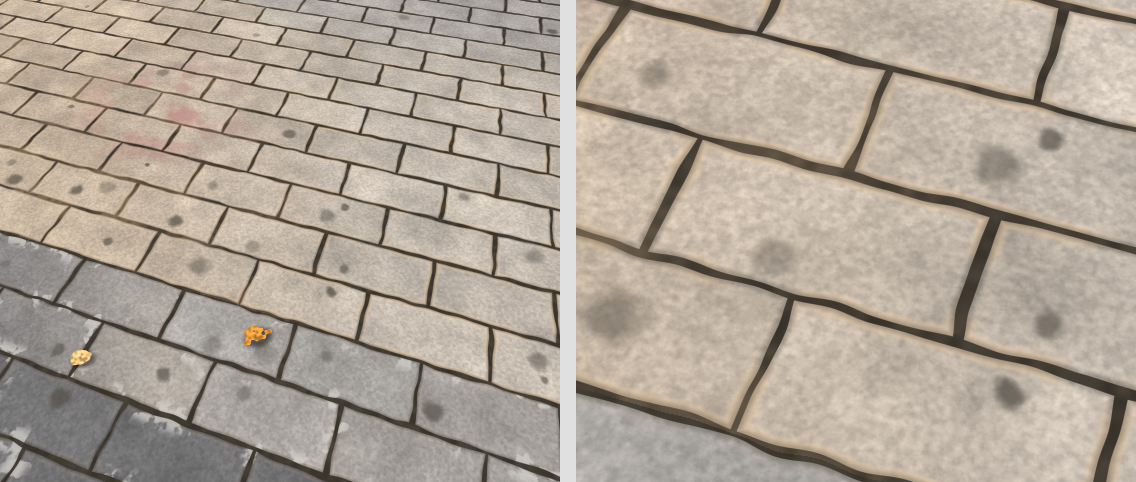
Left: the whole. Right: its middle third, enlarged.
Give the GLSL for this texture, as a Shadertoy shader.

```glsl
// Weathered paving bricks in half bond, seen in perspective, with stains and two fallen leaves.

// Plane to canvas: columns are the step along a row, the step across rows, the offset
const mat3 PLANE_TO_CANVAS = mat3(0.1663, -0.0880, -0.0527,
                                  0.0680,  0.1257,  0.0731,
                                  0.5586,  0.4303,  1.0);
const vec2  CANVAS_SHAPE = vec2(1.1636, 1.0);
const vec2  BRICK_SIZE   = vec2(2.0, 1.0);   // in row heights
const float JOINT_HALF   = 0.032;
const float RIM_WIDTH    = 0.085;
const float GRAIN_SCALE  = 24.0;
const float FIRST_GREY_ROW = -1.5;
const float FIRST_SLATE_ROW = -3.5;

const vec3 SAND    = vec3(0.80, 0.73, 0.645);
const vec3 PALE    = vec3(0.775, 0.735, 0.69);
const vec3 GREY    = vec3(0.66, 0.645, 0.63);
const vec3 SLATE   = vec3(0.46, 0.455, 0.46);
const vec3 RIM     = vec3(0.89, 0.78, 0.64);
const vec3 JOINT   = vec3(0.25, 0.225, 0.19);
const vec3 SILT    = vec3(0.53, 0.45, 0.35);
const vec3 STAIN   = vec3(0.33, 0.31, 0.28);
const vec3 PINK    = vec3(0.72, 0.49, 0.48);
const vec3 LEAF    = vec3(0.90, 0.60, 0.25);
const vec3 DRYLEAF = vec3(0.93, 0.76, 0.50);

float hash(vec2 p) {
    vec3 q = fract(p.xyx * 0.1031);
    q += dot(q, q.yzx + 33.33);
    return fract((q.x + q.y) * q.z);
}

float noise(vec2 p) {
    vec2 i = floor(p), f = fract(p);
    f = f * f * (3.0 - 2.0 * f);
    return mix(mix(hash(i), hash(i + vec2(1, 0)), f.x),
               mix(hash(i + vec2(0, 1)), hash(i + vec2(1, 1)), f.x), f.y);
}

float fbm(vec2 p) {
    float sum = 0.0, gain = 0.5;
    for (int i = 0; i < 4; i++) {
        sum += gain * noise(p);
        p = mat2(1.6, 1.2, -1.2, 1.6) * p + 7.3;
        gain *= 0.5;
    }
    return sum / 0.9375;
}

// Soft round falloff
float blob(vec2 p, vec2 centre, vec2 radius) {
    vec2 d = (p - centre) / radius;
    return exp(-dot(d, d));
}

// Curled leaf with a ragged outline and a shadow below it
vec3 addLeaf(vec3 col, vec2 p, vec2 centre, float size, float ragged, vec3 tint, float pixel) {
    vec2 d = mat2(0.94, -0.34, 0.34, 0.94) * (p - centre) / size;
    float crinkle = noise(d * 3.5 + 9.0);
    float outline = length(d * vec2(1.0, 1.55)) - 0.85 + ragged * (crinkle - 0.4);
    float shade = length((d - vec2(0.2, -0.2)) * vec2(0.9, 1.4)) - 0.8;
    col *= 1.0 - 0.5 * smoothstep(0.4, -0.3, shade);
    vec3 leaf = tint * (0.72 + 0.5 * noise(d * 5.0));
    return mix(col, leaf, smoothstep(pixel, -pixel, outline * size));
}

void mainImage(out vec4 fragColor, in vec2 fragCoord) {
    vec2 canvas = fragCoord / iResolution.xy;
    vec2 p = canvas * CANVAS_SHAPE;
    vec3 h = inverse(PLANE_TO_CANVAS) * vec3(canvas, 1.0);
    vec2 ground = h.xy / h.z * BRICK_SIZE;
    vec2 pixel = vec2(length(vec2(dFdx(ground.x), dFdy(ground.x))),
                      length(vec2(dFdx(ground.y), dFdy(ground.y))));

    // Half bond: every other row moves by half a brick
    vec2 wobble = vec2(noise(ground * 4.0), noise(ground * 4.0 + 31.0)) - 0.5;
    vec2 grid = (ground + 0.035 * wobble) / BRICK_SIZE;
    float row = floor(grid.y);
    grid.x -= 0.5 * mod(row, 2.0);
    vec2 id = vec2(floor(grid.x), row);
    vec2 local = (fract(grid) - 0.5) * BRICK_SIZE;
    float tone = hash(id + 17.0);

    // Inset from the joints, with uneven width
    float halfWidth = JOINT_HALF * (0.55 + 0.9 * noise(ground * 3.0 + 50.0));
    vec2 inset = 0.5 * BRICK_SIZE - abs(local) - halfWidth;
    vec2 cover = smoothstep(-0.75 * pixel, 0.75 * pixel, inset);
    float brick = cover.x * cover.y;

    // Base colour: sandy left, pale right, grey near rows and far rows
    float sandy = smoothstep(0.75, 0.1, canvas.x);
    vec3 col = mix(PALE, SAND, sandy);
    float nearGrey = step(row, FIRST_GREY_ROW);
    float farGrey = smoothstep(7.5, 10.0, row + 1.2 * canvas.x + tone - 0.8);
    col = mix(col, GREY, max(nearGrey * (0.65 + 0.35 * tone), 0.85 * farGrey));
    float slate = step(row, FIRST_SLATE_ROW);
    slate = max(slate, nearGrey * 0.65 * smoothstep(0.3, 0.0, canvas.x));
    col = mix(col, SLATE, slate);
    col *= 0.97 + 0.09 * (tone - 0.5);

    // Mottling and grain, fading where the grain is finer than a pixel
    float mottle = fbm(ground * 2.2 + tone * 40.0);
    float grain = fbm(ground * GRAIN_SCALE) - 0.5;
    col *= 1.0 + 0.24 * (mottle - 0.45) + 0.13 * (fbm(ground * 0.6) - 0.5);
    col *= 1.0 + 0.30 * grain / (1.0 + 10.0 * pixel.y);

    // Worn light rims, grime close to the joint, pale chips on dark bricks
    float edge = min(inset.x, inset.y);
    float rim = smoothstep(RIM_WIDTH, 0.015, edge) * smoothstep(0.2, 0.65, noise(ground * 2.5 + 4.0));
    col = mix(col, RIM, rim * mix(0.65, 0.12, max(nearGrey, farGrey)));
    col *= 1.0 - 0.22 * smoothstep(0.05, 0.0, edge);
    float chip = smoothstep(0.62, 0.70, fbm(ground * 3.5 + 80.0)) * smoothstep(0.25, 0.05, edge);
    col = mix(col, vec3(0.83, 0.82, 0.80), 0.75 * chip * nearGrey);

    // Pinkish wash
    float wash = blob(canvas, vec2(0.29, 0.77), vec2(0.12, 0.09));
    col = mix(col, PINK, 0.7 * wash * smoothstep(0.42, 0.70, fbm(ground * 1.5 + 12.0)));

    // Joints: dark gaps, partly silted on the sandy side
    float silt = sandy * (1.0 - nearGrey) * smoothstep(0.35, 0.75, noise(ground * 1.3 + 21.0));
    col = mix(mix(JOINT, SILT, 0.75 * silt) * (0.85 + 0.3 * noise(ground * 12.0)), col, brick);

    // Round oily stains, up to two in a brick and denser in the near rows
    float density = mix(0.38, 0.06, smoothstep(0.0, 4.0, row));
    for (int i = 0; i < 2; i++) {
        vec2 seed = id * 3.1 + float(i) * 57.0;
        vec2 centre = (vec2(hash(seed), hash(seed + 5.0)) - 0.5) * vec2(1.5, 0.6);
        float radius = mix(0.07, 0.21, hash(seed + 11.0));
        float d = length(local - centre) + 0.10 * (fbm(ground * 7.0) - 0.5);
        float stain = smoothstep(radius * 1.2, radius * 0.45, d) * step(hash(seed + 23.0), density);
        col = mix(col, STAIN, stain * mix(0.3, 0.75, hash(seed + 29.0)));
    }

    // Fallen leaves
    float unit = 1.0 / iResolution.y;
    col = addLeaf(col, p, vec2(0.530, 0.303), 0.031, 1.1, LEAF, unit);
    col = addLeaf(col, p, vec2(0.167, 0.258), 0.027, 0.3, DRYLEAF, unit);
    fragColor = vec4(clamp(col, 0.0, 1.0), 1.0);
}
```
